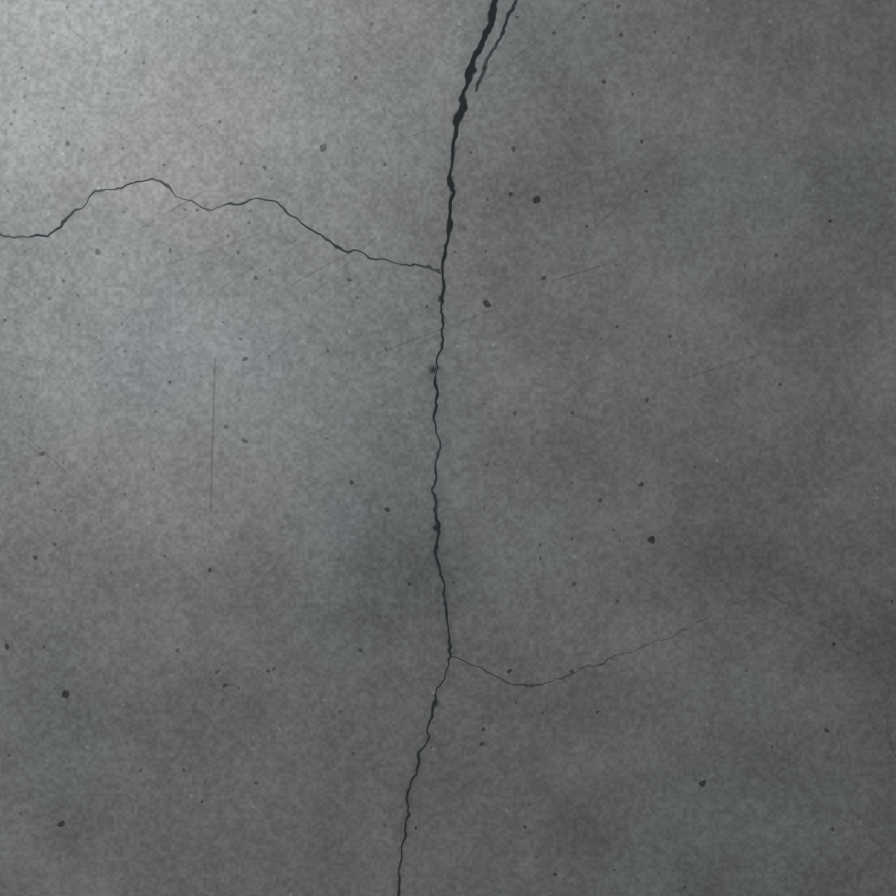
Give the GLSL for this texture, as a WebGL 2 fragment shader.

```glsl
#version 300 es
precision highp float;
// Worn grey concrete, lit from the upper left, with branching cracks, pits and scratches.
uniform vec2 u_resolution;
out vec4 fragColor;
const int PATH_POINTS = 9;
const int SCRATCHES = 26;

float hash(vec2 p) {
  vec3 q = fract(p.xyx * 0.1031);
  q += dot(q, q.yzx + 33.33);
  return fract((q.x + q.y) * q.z);
}

float noise(vec2 p) {
  vec2 i = floor(p), f = fract(p);
  f = f * f * (3.0 - 2.0 * f);
  return mix(mix(hash(i), hash(i + vec2(1, 0)), f.x),
             mix(hash(i + vec2(0, 1)), hash(i + vec2(1, 1)), f.x), f.y);
}

// Pair of noises centred on zero, for bending lines
vec2 wobble(vec2 p) { return vec2(noise(p), noise(p + 50.0)) - 0.5; }

// Fractal noise centred on zero
float fbm(vec2 p) {
  float sum = 0.0, amp = 0.5;
  for (int i = 0; i < 5; i++) {
    sum += amp * (noise(p) - 0.5);
    p = mat2(1.6, 1.2, -1.2, 1.6) * p + 17.3;
    amp *= 0.5;
  }
  return sum;
}

float blob(vec2 p, vec2 centre, vec2 size) {
  vec2 d = (p - centre) / size;
  return exp(-dot(d, d));
}

float segment(vec2 p, vec2 a, vec2 b) {
  vec2 ab = b - a;
  return length(p - a - ab * clamp(dot(p - a, ab) / dot(ab, ab), 0.0, 1.0));
}

float polyline(vec2 p, vec2 path[PATH_POINTS]) {
  float d = 1e3;
  for (int i = 1; i < PATH_POINTS; i++) d = min(d, segment(p, path[i - 1], path[i]));
  return d;
}

float stroke(float d, float width, float soft) {
  return 1.0 - smoothstep(width - soft, width + soft, d);
}

// One small irregular spot in some cells of a grid
float spots(vec2 p, float cells, float density, float soft) {
  vec2 g = p * cells + 0.12 * wobble(p * cells * 5.0);
  vec2 id = floor(g);
  vec2 centre = 0.25 + 0.5 * vec2(hash(id + 3.1), hash(id + 71.7));
  float size = hash(id + 131.0);
  float radius = mix(0.04, 0.14, size * size * size);
  return step(hash(id + 211.0), density) * mix(0.4, 1.0, size)
       * stroke(length(fract(g) - centre), radius, soft * cells);
}

// Faint straight marks, mostly rising to the right
float scratches(vec2 p, float soft) {
  float sum = 0.0;
  for (int i = 0; i < SCRATCHES; i++) {
    float k = float(i) + 1.0;
    vec2 centre = vec2(hash(vec2(k, 5.0)), 1.0 - 0.5 * hash(vec2(k, 9.0)));
    centre.x *= mix(0.4, 1.0, hash(vec2(k, 2.0)));
    float angle = mix(0.3, 0.75, hash(vec2(k, 13.0)));
    if (hash(vec2(k, 23.0)) > 0.75) angle *= -1.6;
    vec2 reach = mix(0.02, 0.1, hash(vec2(k, 17.0))) * vec2(cos(angle), sin(angle));
    float d = segment(p, centre - reach, centre + reach);
    sum += stroke(d, 0.0007, soft) * mix(0.3, 1.0, hash(vec2(k, 29.0)));
  }
  return sum * smoothstep(0.2, 0.7, noise(p * 35.0));
}

void main() {
  vec2 p = gl_FragCoord.xy / u_resolution;
  float soft = max(1.0 / u_resolution.y, 0.0013);
  // Light falloff, cloudy mottling and stains
  float light = blob(p, vec2(0.04, 0.96), vec2(0.5, 0.6));
  float tone = 0.337 + 0.315 * light + 0.09 * fbm(p * 4.0 + 8.0) + 0.075 * fbm(p * 14.0);
  tone += 0.03 * blob(p, vec2(0.8, 0.62), vec2(0.16, 0.12));
  tone -= 0.045 * blob(p, vec2(0.46, 0.37), vec2(0.08, 0.035));
  tone -= 0.03 * blob(p, vec2(0.41, 0.315), vec2(0.06, 0.02));
  // Grain, pits and scratches
  float grain = 0.055 * (noise(p * 310.0) - 0.5) + 0.045 * (noise(p * 170.0 + 9.0) - 0.5);
  tone += grain * (0.85 + 0.6 * light);
  tone -= 0.17 * spots(p, 34.0, 0.03 + 0.12 * light, soft);
  tone -= 0.15 * spots(p + 0.37, 62.0, 0.03 + 0.25 * light, soft);
  tone += 0.08 * spots(p + 0.71, 75.0, 0.06, soft);
  tone -= 0.085 * scratches(p, soft);
  // Cracks share one jagged warp so their junctions meet
  vec2 q = p + 0.007 * wobble(p * 26.0) + 0.006 * wobble(p * 75.0) + 0.0025 * wobble(p * 190.0);
  vec2 trunk[PATH_POINTS] = vec2[](vec2(0.565, 1.02), vec2(0.518, 0.9), vec2(0.505, 0.82), vec2(0.496, 0.7),
    vec2(0.486, 0.56), vec2(0.486, 0.39), vec2(0.501, 0.264), vec2(0.456, 0.108), vec2(0.443, -0.02));
  vec2 leftBranch[PATH_POINTS] = vec2[](vec2(-0.02, 0.743), vec2(0.052, 0.734), vec2(0.104, 0.785), vec2(0.17, 0.8),
    vec2(0.234, 0.768), vec2(0.286, 0.779), vec2(0.378, 0.727), vec2(0.449, 0.702), vec2(0.496, 0.7));
  vec2 rightBranch[PATH_POINTS] = vec2[](vec2(0.501, 0.264), vec2(0.599, 0.234), vec2(0.677, 0.26), vec2(0.77, 0.298),
    vec2(0.853, 0.342), vec2(0.924, 0.297), vec2(0.99, 0.238), vec2(0.985, 0.19), vec2(1.02, 0.12));
  float vary = 0.5 + noise(p * 70.0 + 20.0);
  float broken = mix(0.5, 1.0, noise(p * 50.0 + 90.0));
  float trunkDistance = polyline(q, trunk);
  float trunkWidth = mix(0.0011, 0.0029, smoothstep(0.6, 0.92, p.y)) * vary;
  float crack = 0.9 * stroke(trunkDistance, trunkWidth, soft);
  crack = max(crack, 0.75 * blob(q, vec2(0.484, 0.587), vec2(0.006, 0.004)));
  crack = max(crack, 0.9 * broken * stroke(polyline(q, leftBranch), 0.0009 * vary, soft));
  float fade = mix(0.85, 0.3, smoothstep(0.5, 0.9, p.x));
  crack = max(crack, fade * broken * stroke(polyline(q, rightBranch), 0.0007 * vary, soft));
  crack = max(crack, broken * stroke(segment(q, vec2(0.59, 1.02), vec2(0.53, 0.9)), 0.0015 * vary, soft));
  crack = max(crack, 0.2 * stroke(segment(p, vec2(0.24, 0.6), vec2(0.235, 0.43)), 0.001, soft));
  tone -= 0.035 * exp(-trunkDistance * 150.0);
  // Neutral grey with slight warm and cool drift
  float drift = 0.035 * fbm(p * 5.0 + 60.0);
  vec3 colour = tone * vec3(0.988 + drift, 1.005, 1.007 - drift);
  fragColor = vec4(mix(colour, vec3(0.13, 0.14, 0.15), crack), 1.0);
}
```
